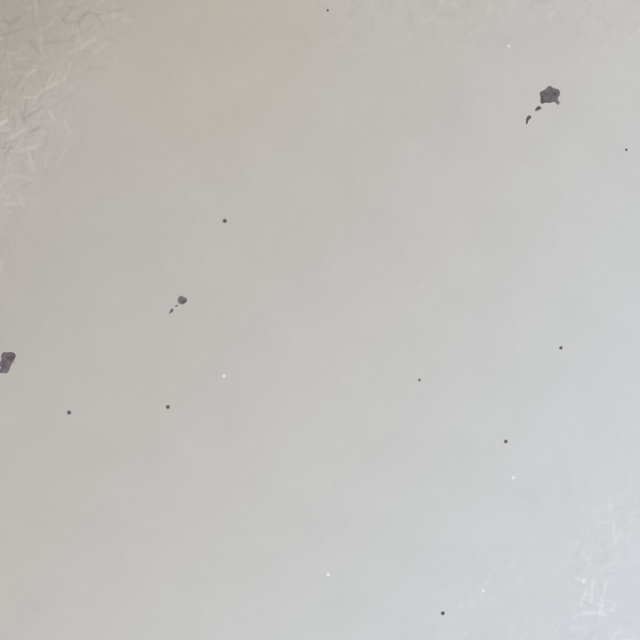
Give the GLSL for this texture, as a WebGL 2 fragment shader.

```glsl
#version 300 es
precision highp float;
// A smooth, softly lit plaster-like surface: a diagonal ramp from warm grey to
// cool pale grey, cloudy mottling, a fibrous worn corner made of short strokes,
// a few dark blots with trailing drips, and sparse dark and bright specks.

uniform vec2 u_resolution;
out vec4 fragColor;

#define CLOUD_AMOUNT 0.018
#define GRAIN_AMOUNT 0.012
#define FIBRE_CELLS 44.0
#define FIBRE_AMOUNT 0.15
#define SPECK_CELLS 7.0
#define SPECK_CHANCE 0.36
#define BLOT_COLOR vec3(0.37, 0.345, 0.365)
#define BLOT_RADIUS 0.0145
#define DRIP_STEP vec2(-0.018, -0.019)

float hash(vec2 p) {
  vec3 q = fract(p.xyx * 0.1031);
  q += dot(q, q.yzx + 33.33);
  return fract((q.x + q.y) * q.z);
}

vec2 hash2(vec2 p) {
  return vec2(hash(p), hash(p + 57.3));
}

float noise(vec2 p) {
  vec2 i = floor(p), f = fract(p);
  f = f * f * (3.0 - 2.0 * f);
  return mix(mix(hash(i), hash(i + vec2(1, 0)), f.x),
             mix(hash(i + vec2(0, 1)), hash(i + vec2(1, 1)), f.x), f.y);
}

float fbm(vec2 p) {
  float sum = 0.0, amp = 0.5;
  for (int i = 0; i < 4; i++) {
    sum += amp * noise(p);
    p = mat2(1.6, 1.2, -1.2, 1.6) * p + 11.7;
    amp *= 0.5;
  }
  return sum;
}

// Diagonal lighting: warm and dim at upper left, cool and bright at lower right.
vec3 surfaceColor(float t) {
  vec3 c = mix(vec3(0.665, 0.64, 0.605), vec3(0.72, 0.70, 0.675), smoothstep(0.0, 0.17, t));
  c = mix(c, vec3(0.76, 0.75, 0.735), clamp((t - 0.17) / 0.30, 0.0, 1.0));
  c = mix(c, vec3(0.79, 0.795, 0.795), clamp((t - 0.47) / 0.23, 0.0, 1.0));
  return mix(c, vec3(0.83, 0.845, 0.865), clamp((t - 0.70) / 0.30, 0.0, 1.0));
}

// Signed tone of short, soft strokes scattered one per cell.
float fibres(vec2 p, float seed) {
  vec2 cell = floor(p);
  float tone = 0.0;
  for (int y = -1; y <= 1; y++) {
    for (int x = -1; x <= 1; x++) {
      vec2 id = cell + vec2(x, y);
      vec2 r = hash2(id + seed), s = hash2(id + seed + 131.0);
      float angle = 0.9 + 2.6 * (r.x - 0.5);
      vec2 dir = vec2(cos(angle), sin(angle));
      vec2 d = p - id - s;
      float along = clamp(dot(d, dir), -0.25 - 0.5 * r.y, 0.25 + 0.5 * r.y);
      float dist = length(d - dir * along);
      tone += (2.0 * hash(id + seed + 211.0) - 1.0) * smoothstep(0.22, 0.03, dist);
    }
  }
  return tone;
}

// Coverage of one blot and its shrinking drips.
float blot(vec2 uv, vec2 center, float radius, float soft) {
  vec2 wobble = (vec2(noise(uv * 110.0), noise(uv * 110.0 + 40.0)) - 0.5) * radius * 0.9;
  float cover = 0.0;
  for (int k = 0; k < 3; k++) {
    float fk = float(k);
    vec2 d = uv + wobble - center - DRIP_STEP * fk * radius / BLOT_RADIUS;
    d = vec2(d.x + d.y, (d.y - d.x) * (1.0 + 0.4 * min(fk, 1.0))) * 0.7071;
    float size = radius * (k == 0 ? 1.0 : 0.35 + 0.1 * (fk - 1.0));
    cover = max(cover, smoothstep(soft, -soft, length(d) - size));
  }
  return cover;
}

void main() {
  vec2 uv = gl_FragCoord.xy / u_resolution;
  float soft = max(0.0018, 0.8 / u_resolution.y);
  float down = 1.0 - uv.y;

  // Base light, with a faint tan glow near the top
  float clouds = fbm(uv * vec2(5.0, 4.0) + 3.0) - 0.47;
  vec3 color = surfaceColor(0.55 * uv.x + 0.45 * down + 0.06 * clouds);
  vec2 glow = (uv - vec2(0.36, 1.0)) / vec2(0.16, 0.25);
  color += vec3(0.008, -0.002, -0.02) * exp(-dot(glow, glow));

  // Mottling and fine slanted grain
  color += CLOUD_AMOUNT * (fbm(uv * 17.0) - 0.47);
  vec2 slant = vec2(uv.x - 0.5 * uv.y, uv.y * 0.6 + 0.2 * uv.x);
  color += GRAIN_AMOUNT * (fbm(slant * 120.0) - 0.47);

  // Worn fibrous corner, faint top edge, pale flecks at lower right
  float patchy = smoothstep(0.25, 0.65, fbm(uv * 14.0 + 9.0));
  float worn = 1.0 - smoothstep(0.02, 0.29, uv.x + 0.5 * down);
  float edge = 0.22 * smoothstep(0.88, 1.0, uv.y) * smoothstep(0.4, 0.55, uv.x);
  float pale = 0.3 * smoothstep(1.45, 1.95, uv.x + down);
  float tone = fibres(uv * FIBRE_CELLS, 5.0) + 0.6 * fibres(uv * FIBRE_CELLS * 1.8, 71.0);
  tone = clamp(tone, -1.0, 1.0);
  color += FIBRE_AMOUNT * 0.65 * tone * (worn + edge) * (0.35 + 0.65 * patchy) * vec3(1.0, 1.0, 0.96);
  color += FIBRE_AMOUNT * max(tone, -0.3) * pale * patchy;

  // Blots along a rising curve, alternating large and small
  for (int i = 0; i < 3; i++) {
    float n = float(i);
    vec2 center = vec2(0.01, 0.435) + n * vec2(0.125, -0.0175) + n * n * vec2(0.15, 0.1125);
    float radius = BLOT_RADIUS * (1.0 - 0.55 * mod(n, 2.0));
    vec3 ink = BLOT_COLOR + 0.16 * (noise(uv * 150.0) - 0.4);
    color = mix(color, ink, 0.88 * blot(uv, center, radius, soft));
  }

  // Sparse specks
  vec2 id = floor(uv * SPECK_CELLS);
  vec2 spot = (id + 0.1 + 0.8 * hash2(id + 17.0)) / SPECK_CELLS;
  vec2 kind = hash2(id + 83.0);
  float size = 0.0012 + 0.002 * hash(id + 29.0);
  float speck = smoothstep(soft, -soft, length(uv - spot) - size) * step(kind.x, SPECK_CHANCE);
  color = mix(color, kind.y < 0.45 ? vec3(0.3, 0.29, 0.29) : vec3(0.93), 0.85 * speck);

  fragColor = vec4(clamp(color, 0.0, 1.0), 1.0);
}
```
